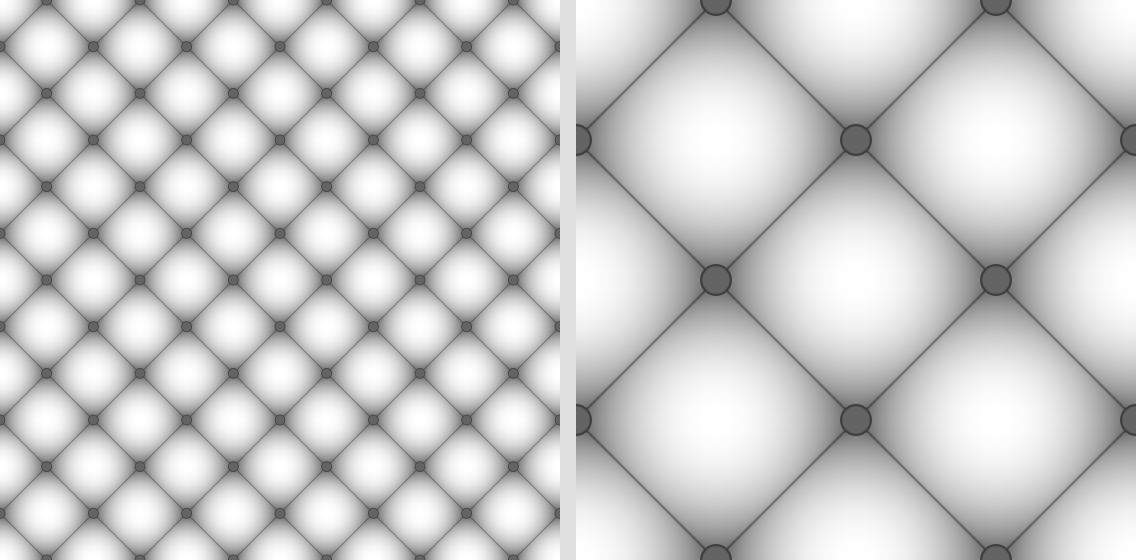
Left: the whole. Right: its middle third, enlarged.
This pattern is drawn by a WebGL 1 fragment shader. Its source:

```glsl
precision highp float;
// Draws pale tufted upholstery: padded diamonds, thin seams and round buttons.

uniform vec2 u_resolution;

const float REPEATS = 6.0;
const float BUTTON_RADIUS = 0.053;
const float RIM_HALF_WIDTH = 0.004;
const float SEAM_HALF_WIDTH = 0.004;
const float BUTTON_GREY = 0.39;
const float RIM_GREY = 0.25;

// Offset from the nearest diamond centre, folded into one quadrant.
vec2 diamondOffset(vec2 uv) {
  vec2 corner = abs(fract(uv + 0.5) - 0.5);
  return corner.x + corner.y > 0.5 ? 0.5 - corner : corner;
}

// Share of a pixel covered by a line at distance dist.
float lineCoverage(float dist, float halfWidth, float pixel) {
  float upper = clamp(dist + 0.5 * pixel, -halfWidth, halfWidth);
  float lower = clamp(dist - 0.5 * pixel, -halfWidth, halfWidth);
  return (upper - lower) / pixel;
}

// Share of a pixel inside a shape with signed distance dist.
float fillCoverage(float dist, float pixel) {
  return clamp(0.5 - dist / pixel, 0.0, 1.0);
}

// Brightness of the padding, falling off from the diamond centre.
float cushionShade(float radius) {
  return 1.0 - 3.16 * pow(max(radius, 0.0001), 2.27);
}

void main() {
  vec2 uv = gl_FragCoord.xy / u_resolution * REPEATS;
  float pixel = REPEATS / min(u_resolution.x, u_resolution.y);
  vec2 offset = diamondOffset(uv);

  // Padding
  float grey = cushionShade(length(offset));

  // Seams with a faint soft crease
  float seamDist = (0.5 - offset.x - offset.y) * 0.7071;
  float seam = lineCoverage(seamDist, SEAM_HALF_WIDTH, pixel);
  grey *= 1.0 - 0.08 * exp(-seamDist / 0.012);
  grey *= 1.0 - 0.30 * seam;

  // Buttons with a dark rim
  float buttonDist = min(length(offset - vec2(0.5, 0.0)),
                         length(offset - vec2(0.0, 0.5))) - BUTTON_RADIUS;
  grey = mix(grey, BUTTON_GREY, fillCoverage(buttonDist, pixel));
  grey = mix(grey, RIM_GREY, lineCoverage(buttonDist, RIM_HALF_WIDTH, pixel));

  gl_FragColor = vec4(vec3(grey), 1.0);
}
```
